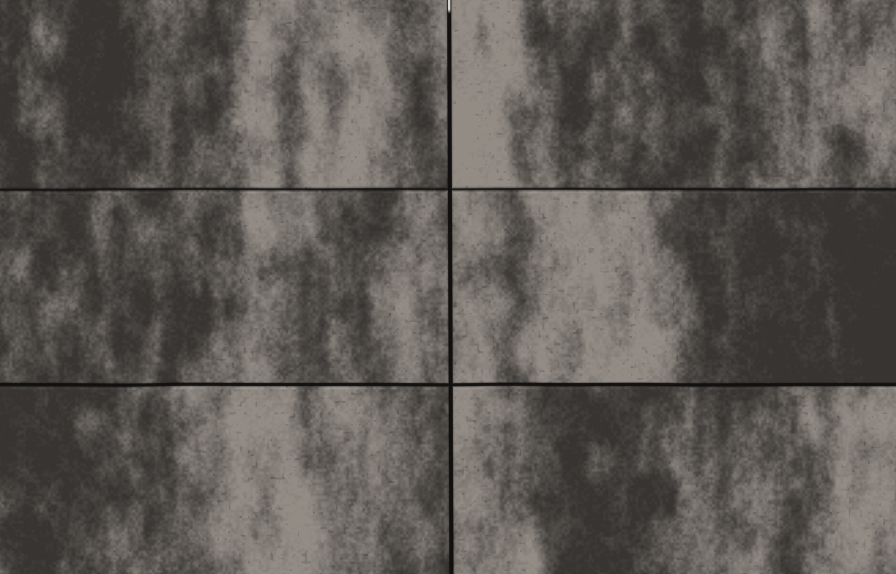
This texture is drawn by a WebGL 2 fragment shader. Its source:

```glsl
#version 300 es
precision highp float;
// Weathered concrete slabs, two across and three down, with vertical dark stains and narrow joints.
uniform vec2 u_resolution;
out vec4 outColor;

const float COLUMNS = 2.0;
const float ROWS = 3.0;
const vec3 DARK = vec3(0.215, 0.205, 0.195);
const vec3 LIGHT = vec3(0.575, 0.548, 0.522);
const vec3 JOINT = vec3(0.065, 0.062, 0.060);
const vec3 GAP_LIGHT = vec3(0.86, 0.85, 0.83);
const float UPRIGHT_HALF = 0.0036;   // half widths, in canvas heights
const float LEVEL_HALF = 0.0022;
const float BEVEL = 0.008;
const float STREAK_AMOUNT = 1.05;
const float MOTTLE_AMOUNT = 0.85;
const float GRAIN_AMOUNT = 0.42;

// Broad tone of each slab from left to right, lowest row first.
const vec4 SLAB_TONE[6] = vec4[6](
  vec4(0.06, 0.36, 0.76, 0.50), vec4(0.74, 0.38, 0.40, 0.72),
  vec4(0.52, 0.28, 0.52, 0.44), vec4(0.62, 0.80, 0.20, 0.06),
  vec4(0.14, 0.22, 0.52, 0.70), vec4(0.86, 0.38, 0.34, 0.52));

float hash(vec2 cell) {
  uvec2 q = uvec2(ivec2(cell)) * uvec2(1597334673u, 3812015801u);
  uint h = (q.x ^ q.y) * 1597334673u;
  h = (h ^ (h >> 15)) * 2246822519u;
  return float((h ^ (h >> 13)) >> 8) / 16777216.0;
}

float noise(vec2 p) {
  vec2 i = floor(p), f = fract(p);
  f = f * f * (3.0 - 2.0 * f);
  return mix(mix(hash(i), hash(i + vec2(1, 0)), f.x),
             mix(hash(i + vec2(0, 1)), hash(i + vec2(1, 1)), f.x), f.y);
}

float fbm(vec2 p) {
  float sum = 0.0, amp = 0.5;
  for (int i = 0; i < 5; i++) {
    sum += amp * noise(p);
    p = p * 2.03 + vec2(17.3, 9.1);
    amp *= 0.53;
  }
  return sum / 1.02;
}

// Smooth steps between the four tones of a slab.
float broadTone(vec4 tones, float x) {
  float t = clamp(x, 0.0, 1.0) * 3.0;
  int i = min(int(t), 2);
  return mix(tones[i], tones[i + 1], smoothstep(0.15, 0.85, t - float(i)));
}

float band(float d, float halfWidth, float soft) {
  return 1.0 - smoothstep(halfWidth - soft, halfWidth + soft, abs(d));
}

void main() {
  vec2 p = gl_FragCoord.xy / u_resolution.y;
  float aspect = u_resolution.x / u_resolution.y;
  float pixel = 0.75 / u_resolution.y;

  // Signed distances to the nearest upright and level joints
  float columnWidth = aspect / COLUMNS;
  float upright = p.x - columnWidth - 0.006 + 0.004 * p.y;
  float line = clamp(round(p.y * ROWS), 1.0, ROWS - 1.0);
  float wobble = 0.0016 * (noise(vec2(p.x * 9.0, line * 7.0)) - 0.5);
  float level = p.y - line / ROWS - (line - 0.5 * ROWS) * 0.007 - wobble;

  // Slab index and position across it
  float column = step(0.0, upright);
  float row = line - 1.0 + step(0.0, level);
  float id = row * COLUMNS + column;
  float across = p.x / columnWidth - column;
  vec2 seed = vec2(37.0, 53.0) * (id + 1.0);

  // Stains: long runs, ragged patches and fine grain
  float ragged = fbm(p * vec2(24.0, 15.0) + seed);
  float bend = 0.05 * (noise(p * 6.0 + seed) - 0.5) + 0.02 * (ragged - 0.5);
  float streak = fbm(vec2((p.x + bend) * 11.0, p.y * 2.2) + seed);
  float run = noise(vec2((p.x + 0.3 * bend) * 55.0, p.y * 4.0) + seed);
  float stain = broadTone(SLAB_TONE[int(id)], across + bend)
    + STREAK_AMOUNT * (streak - 0.5) + MOTTLE_AMOUNT * (ragged - 0.5)
    + 0.14 * (run - 0.5);
  float tone = mix(stain, smoothstep(0.08, 0.92, stain), 0.75);

  // Grain is strongest where a stain breaks up
  float grain = 0.6 * noise(p * 210.0) + 0.4 * noise(p * 105.0 + 31.0);
  float breakup = 1.0 - abs(2.0 * clamp(tone, 0.0, 1.0) - 1.0);
  tone += GRAIN_AMOUNT * (grain - 0.5) * (0.55 + 0.75 * breakup);
  float pit = smoothstep(0.80, 0.96, noise(p * 150.0 + 71.0));
  tone -= 0.22 * pit * smoothstep(0.2, 0.7, tone);
  vec3 color = mix(DARK, LIGHT, clamp(tone, 0.0, 1.0));

  // Worn slab edges, then the joints; the lower level joint is wider
  float levelHalf = LEVEL_HALF * (line < 1.5 ? 1.25 : 0.8);
  float shade = max(band(upright, 0.5 * BEVEL, 0.5 * BEVEL), band(level, 0.4 * BEVEL, 0.4 * BEVEL));
  color *= 1.0 - 0.35 * shade;
  color += 0.06 * band(level + levelHalf + 0.004, 0.0015, 0.0015) * run;
  float levelInk = band(level, levelHalf, pixel) * (line < 1.5 ? 0.95 : 0.8);
  float uprightInk = band(upright, UPRIGHT_HALF, pixel);
  color = mix(color, JOINT, max(levelInk, uprightInk));

  // Daylight at the open top of the upright joint
  float open = band(upright, 0.6 * UPRIGHT_HALF, pixel) * smoothstep(0.975, 0.985, p.y);
  color = mix(color, GAP_LIGHT, open);
  outColor = vec4(color, 1.0);
}
```
